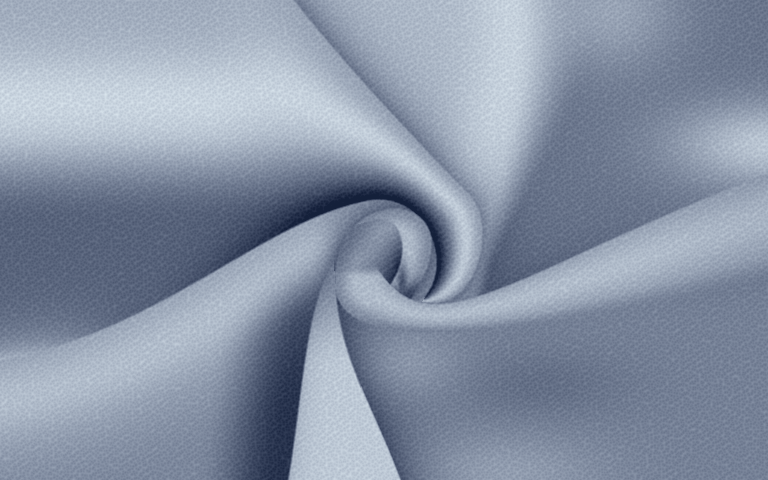
Write a WebGL 1 fragment shader that draws this texture.

```glsl
precision highp float;
// Soft blue knitted cloth twisted into a spiral of folds.
// Each fold border is a cubic curve; signed distances to the borders give
// the layer masks, the rounded shading and the contact shadows.
uniform vec2 u_resolution;

// Signed distance to a cubic curve, positive to the right of its travel (y down).
float edge(vec2 p, vec2 a, vec2 b, vec2 c, vec2 d) {
  float best = 1e3, side = 1.0;
  vec2 from = a;
  for (int i = 1; i <= 22; i++) {
    float t = float(i) / 22.0, u = 1.0 - t;
    vec2 to = u*u*u*a + 3.0*u*u*t*b + 3.0*u*t*t*c + t*t*t*d;
    vec2 v = to - from, w = p - from;
    float l = length(w - v * clamp(dot(w, v) / dot(v, v), 0.0, 1.0));
    if (l < best) { best = l; side = v.x*w.y - v.y*w.x; }
    from = to;
  }
  return side < 0.0 ? -best : best;
}

float nearer(float a, float b) { return abs(a) < abs(b) ? a : b; }
float inside(float d) { return smoothstep(-0.016, 0.016, d); }
float bump(float x, float width) { return exp(-x*x / (width*width)); }
float glow(vec2 p, vec2 center, vec2 size) {
  vec2 q = (p - center) / size;
  return exp(-dot(q, q));
}

vec2 hash2(vec2 c) {
  return fract(sin(vec2(dot(c, vec2(127.1, 311.7)), dot(c, vec2(269.5, 183.3)))) * 43758.5);
}

// Distance to the nearest scattered point.
float cellular(vec2 p) {
  vec2 cell = floor(p), f = p - cell;
  float best = 2.0;
  for (int y = -1; y <= 1; y++)
    for (int x = -1; x <= 1; x++) {
      vec2 o = vec2(float(x), float(y));
      best = min(best, length(o + hash2(cell + o) - f));
    }
  return best;
}

void main() {
  // Cloth units: 7.68 by 4.8, y down.
  vec2 p = vec2(gl_FragCoord.x, u_resolution.y - gl_FragCoord.y) * 4.8 / u_resolution.y;

  // Fold borders
  float upper = nearer(
    edge(p, vec2(2.9, -0.05), vec2(3.4, 0.6), vec2(4.25, 1.5), vec2(4.7, 1.95)),
    edge(p, vec2(4.7, 1.95), vec2(5.0, 2.28), vec2(4.75, 3.3), vec2(4.05, 2.97)));
  if (p.x < 3.6 && p.y > 0.9) upper = abs(upper);
  float lower = nearer(
    edge(p, vec2(-0.1, 3.62), vec2(1.6, 3.35), vec2(2.6, 2.2), vec2(3.7, 2.0)),
    edge(p, vec2(3.7, 2.0), vec2(4.25, 1.92), vec2(4.55, 2.6), vec2(4.25, 2.97)));
  float curl = -edge(p, vec2(4.1, 3.0), vec2(4.9, 1.85), vec2(3.25, 1.75), vec2(3.35, 2.9));
  float armLow = -edge(p, vec2(3.35, 2.9), vec2(3.45, 3.5), vec2(4.8, 3.45), vec2(7.75, 2.83));
  float armTop = edge(p, vec2(3.75, 2.65), vec2(4.3, 3.6), vec2(5.2, 2.65), vec2(7.9, 1.65));
  float hollow = edge(p, vec2(3.65, 2.22), vec2(4.05, 2.05), vec2(4.12, 2.55), vec2(3.9, 2.85));
  float tongueL = -edge(p, vec2(3.4, 2.5), vec2(3.05, 3.0), vec2(3.05, 3.8), vec2(2.88, 4.82));
  float tongueR = edge(p, vec2(3.36, 2.9), vec2(3.4, 3.6), vec2(3.75, 4.1), vec2(4.02, 4.85));
  float ridge = edge(p, vec2(5.45, -0.1), vec2(5.6, 1.0), vec2(5.0, 1.7), vec2(4.7, 3.3));

  // Upper right: lit ridge, then a shaded valley
  float soft = mix(0.6, 0.1, clamp(p.y / 2.6, 0.0, 1.0));
  float valley = 0.44 + 0.27 * glow(p, vec2(7.7, 1.45), vec2(1.0, 0.42))
    + 0.16 * glow(p, vec2(6.1, 0.1), vec2(0.7, 0.6));
  float slope = 0.67 + 0.08 * bump(ridge - 0.35, 0.4);
  float s = mix(valley, slope, smoothstep(-soft, soft * 0.6, ridge));
  s *= 1.0 - 0.36 * exp(-4.5 * abs(upper));
  s *= 1.0 - 0.15 * exp(-5.0 * abs(armTop)) * smoothstep(7.0, 5.0, p.x);

  // Upper left fold: a broad lit band that narrows around the twist
  float v = clamp(upper / max(upper - lower, 0.01), 0.0, 1.0);
  float center = smoothstep(2.0, 3.5, p.x);
  float band = 0.62 + 0.14 * bump(p.y - 1.02, 0.5) - 0.24 * smoothstep(1.3, 2.2, p.y);
  band += 0.26 * exp(-4.5 * abs(lower)) * smoothstep(1.4, 0.0, p.x);
  float roll = 0.58 + 0.17 * bump(v - 0.34, 0.2)
    - 0.18 * smoothstep(0.5, 0.82, v) - 0.2 * smoothstep(0.72, 1.0, v);
  float fold = mix(band, roll, center);
  fold -= 0.1 * exp(-4.0 * abs(lower)) * smoothstep(1.3, 2.4, p.x);
  s = mix(s, fold, inside(upper));

  // Lower left fold, sinking into shade beside the tongue
  fold = 0.54 + 0.14 * bump(lower - 0.4, 0.42) - 0.04 * smoothstep(0.9, 1.6, lower);
  fold -= 0.28 * smoothstep(0.95, 0.1, -tongueL) * smoothstep(0.2, 0.85, lower);
  fold *= 1.0 - 0.4 * exp(-6.0 * abs(curl)) * smoothstep(3.0, 3.4, p.x);
  s = mix(s, fold, inside(lower));

  // Lower right sheet under the arm
  fold = 0.48 + 0.1 * glow(p, vec2(4.0, 3.65), vec2(0.6, 0.35))
    + 0.1 * glow(p, vec2(5.0, 4.75), vec2(1.0, 0.4))
    - 0.06 * glow(p, vec2(5.4, 3.85), vec2(0.9, 0.35));
  fold *= 1.0 - 0.38 * exp(-4.0 * abs(tongueR));
  s = mix(s, fold, inside(-tongueR) * inside(armTop) * inside(p.y + 0.25 * p.x - 3.9));

  // Pale tongue hanging from the twist
  fold = mix(0.52, 0.72, smoothstep(2.7, 3.7, p.y)) - 0.08 * exp(-9.0 * abs(tongueL));
  s = mix(s, fold, inside(tongueL) * inside(tongueR));

  // Central curl: rounded rim, dark hollow, shaded tip of the right lobe
  float body = 0.5 + 0.17 * smoothstep(0.0, 0.22, min(abs(curl), abs(armLow)));
  float behind = 1.0 - inside(armTop) * smoothstep(2.66, 2.78, p.y);
  float depth = exp(-3.4 * abs(hollow)) * smoothstep(2.05, 2.7, p.y) * inside(hollow);
  float tip = smoothstep(2.72, 2.98, p.y) * inside(-hollow);
  tip = max(tip, glow(p, vec2(4.02, 2.82), vec2(0.06, 0.2)));
  fold = body * (1.0 - 0.72 * depth * behind) * (1.0 - 0.5 * tip * behind);
  s = mix(s, fold, inside(curl) * inside(armLow));

  // Right arm, continuing the rim of the curl
  v = clamp(armTop / max(armTop + armLow, 0.01), 0.0, 1.0);
  fold = 0.55 + 0.13 * bump(v - 0.38, 0.35) - 0.08 * smoothstep(0.7, 1.0, v);
  fold -= 0.03 * smoothstep(6.2, 7.7, p.x);
  float fade = mix(0.016, 0.3, smoothstep(4.4, 7.2, p.x));
  float arm = inside(armTop) * smoothstep(-fade, fade, armLow) * smoothstep(3.65, 3.9, p.x);
  s = mix(s, fold, arm * smoothstep(2.6, 2.72, p.y + max(p.x - 4.2, 0.0)));

  // Contrast, knit rows and fuzzy grain
  s = 0.57 + 1.18 * (s - 0.57);
  float rows = sin(dot(p, vec2(70.0, 95.0)) + 2.0 * sin(p.x * 2.3) + 2.0 * sin(p.y * 3.1));
  s += 0.095 * (cellular(p * 34.0) - 0.48) + 0.012 * rows;
  s = clamp(s, 0.08, 0.88);
  gl_FragColor = vec4(s, s + 0.045, s + 0.15 - 0.1 * s * s, 1.0);
}
```
